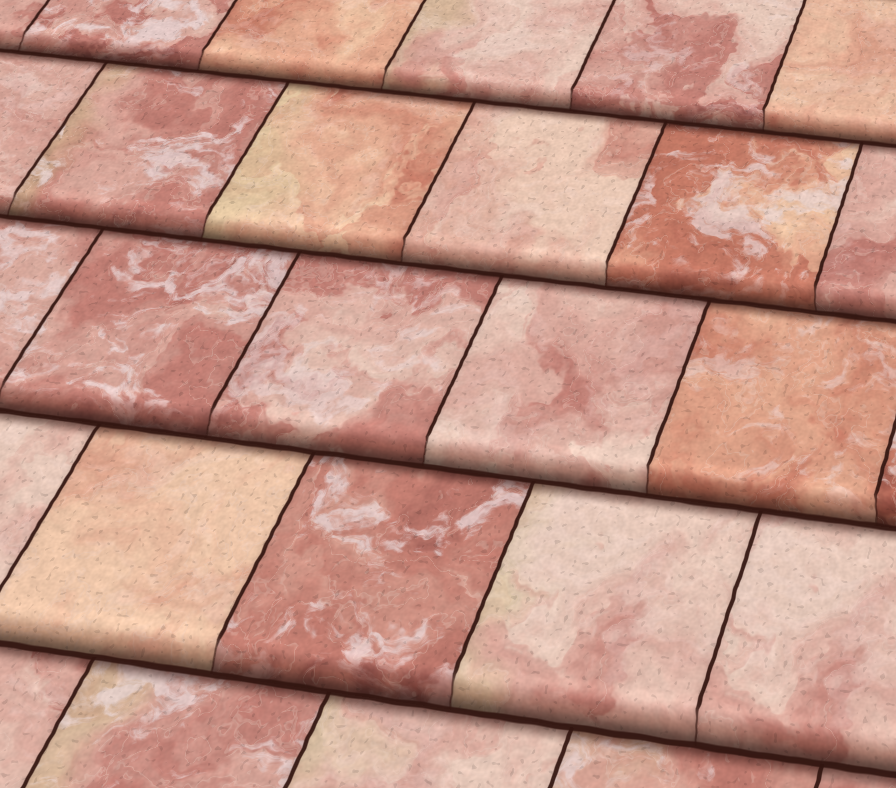
Give the GLSL for this texture, as a WebGL 2 fragment shader.

```glsl
#version 300 es
precision highp float;
// Weathered clay roof tiles in half-offset courses, seen at a slant.
// A projective map turns the canvas into (column, course) coordinates; each
// cell gets hashed clay tones, warped noise stains, a rounded lip and a shadow.
uniform vec2 u_resolution;
out vec4 fragColor;

vec2 hash2(vec2 p) {
  vec3 q = fract(p.xyx * vec3(0.1031, 0.1030, 0.0973));
  q += dot(q, q.yzx + 33.33);
  return fract((q.xx + q.yz) * q.zy);
}

float gradientNoise(vec2 p) {
  vec2 cell = floor(p), f = fract(p);
  vec2 s = f * f * f * (f * (f * 6.0 - 15.0) + 10.0);
  vec4 corner;
  for (int i = 0; i < 4; i++) {
    vec2 o = vec2(i & 1, i >> 1);
    float angle = 6.2832 * hash2(cell + o).x;
    corner[i] = dot(vec2(cos(angle), sin(angle)), f - o);
  }
  return 1.4 * mix(mix(corner.x, corner.y, s.x), mix(corner.z, corner.w, s.x), s.y);
}

float fbm(vec2 p) {
  float sum = 0.0, gain = 0.5;
  for (int i = 0; i < 5; i++) {
    sum += gain * gradientNoise(p);
    p = mat2(1.6, 1.2, -1.2, 1.6) * p + 7.3;
    gain *= 0.52;
  }
  return sum;
}

// Clay tone from pale peach (0) to burnt red (1)
vec3 clayRamp(float t) {
  vec3 c = mix(vec3(0.91, 0.79, 0.73), vec3(0.85, 0.66, 0.61), smoothstep(0.0, 0.4, t));
  c = mix(c, vec3(0.75, 0.49, 0.45), smoothstep(0.35, 0.72, t));
  return mix(c, vec3(0.60, 0.35, 0.33), smoothstep(0.7, 1.1, t));
}

vec3 tileSurface(vec2 f, vec2 id, float lip) {
  vec2 mood = hash2(id + 17.0), kind = hash2(id * 3.0 + 71.0);
  vec2 p = f + 20.0 * hash2(id + 43.0) + 30.0;

  // Broad clouds and sharper tide marks, both bent by a warp
  vec2 warp = vec2(fbm(p * 2.0), fbm(p * 2.0 + 11.0));
  float cloud = fbm(p * vec2(1.3, 1.7) + warp * 0.9);
  float tide = fbm(p * 1.1 + warp * 0.7 + 5.0);
  float patchy = smoothstep(-0.02, 0.07, tide) - 0.5;
  float redness = 0.08 + 0.62 * mood.x + 0.6 * cloud + 0.34 * patchy * mood.y;
  redness += lip * (0.14 + 0.35 * fbm(vec2(p.x * 5.0, p.y)));
  vec3 colour = clayRamp(redness);

  // Orange or yellow tint on some tiles
  colour *= mix(vec3(1.0), vec3(1.03, 0.98, 0.89), smoothstep(0.6, 0.9, kind.y));
  float sideTint = smoothstep(0.3, 0.0, f.x + warp.x * 0.5) * step(0.65, kind.x);
  colour = mix(colour, vec3(0.84, 0.77, 0.61), 0.55 * sideTint);

  // Chalky bloom, broken into scratches and flecks
  float flecks = fbm(p * vec2(9.0, 15.0) + warp * 3.0);
  float bloom = smoothstep(0.02, 0.38, fbm(p * 2.3 + warp + 3.0) + 0.65 * flecks);
  bloom *= mix(0.15, 0.75, smoothstep(0.35, 0.75, mood.x));
  colour = mix(colour, vec3(0.89, 0.82, 0.82), bloom * (1.0 - 0.6 * lip));

  // Pale veins, dark pits and fine grain
  float vein = smoothstep(0.035, 0.0, abs(fbm(p * 1.7 + warp * 1.4 + 8.0)));
  colour = mix(colour, vec3(0.91, 0.80, 0.75), 0.28 * vein);
  float pits = smoothstep(0.42, 0.65, gradientNoise(p * 38.0));
  float grain = gradientNoise(p * 65.0) + gradientNoise(p * 27.0);
  return colour * (1.0 - 0.1 * pits + 0.035 * grain + 0.07 * flecks);
}

void main() {
  // Canvas widths, measured from the top left
  vec2 p = vec2(gl_FragCoord.x, u_resolution.y - gl_FragCoord.y) / u_resolution.x;

  // Projective roof plane
  float depth = 0.16686 + 0.00236 * p.x + 0.0749 * p.y;
  float course = (p.y - 0.107 * p.x - 0.056) / depth;
  float column = (0.805 * p.x + 0.5557 * p.y - 0.0483) / depth;
  vec2 blur = vec2(fwidth(column), fwidth(course));

  float row = floor(course) + 1.0;
  float v = fract(course);
  float lip = smoothstep(0.83, 0.90, v);

  // Joints bend toward the vertical over the lip
  float u = column - 0.5 * row + 0.035 * min(v / 0.86, (1.0 - v) / 0.14);
  vec2 id = vec2(floor(u), row);
  vec2 f = vec2(fract(u), v);
  vec3 colour = tileSurface(f, id, lip);

  // Rounded lip: soft light on the bend, shade below
  colour *= 1.0 + 0.05 * exp(-pow((v - 0.84) / 0.03, 2.0));
  colour *= mix(vec3(1.0), vec3(0.76, 0.70, 0.67), smoothstep(0.86, 0.94, v));
  colour *= 1.0 - 0.42 * smoothstep(0.92, 0.99, v);

  // Cast shadow from the course above
  colour *= 1.0 - vec3(0.50, 0.57, 0.58) * (1.0 - smoothstep(0.0, 0.075, v));

  // Dark joints between tiles and the gap under each lip
  vec3 gapColour = vec3(0.19, 0.08, 0.06);
  float wobble = 0.004 * gradientNoise(vec2(column * 9.0, course * 24.0) + 50.0);
  float side = abs(f.x - 0.5 + sign(0.5 - f.x) * 0.5 + wobble);
  float halfWidth = mix(0.0085, 0.004, lip);
  float joint = 1.0 - smoothstep(halfWidth - 0.7 * blur.x, halfWidth + 0.7 * blur.x, side);
  colour *= 1.0 - 0.13 * exp(-side / 0.016);
  colour = mix(colour, gapColour, joint * mix(0.92, 0.6, lip));
  float under = abs(fract(course + 0.5) - 0.5 + wobble);
  float gap = 1.0 - smoothstep(0.012 - blur.y, 0.012 + blur.y, under);
  colour = mix(colour, gapColour, 0.9 * gap);

  fragColor = vec4(colour, 1.0);
}
```
